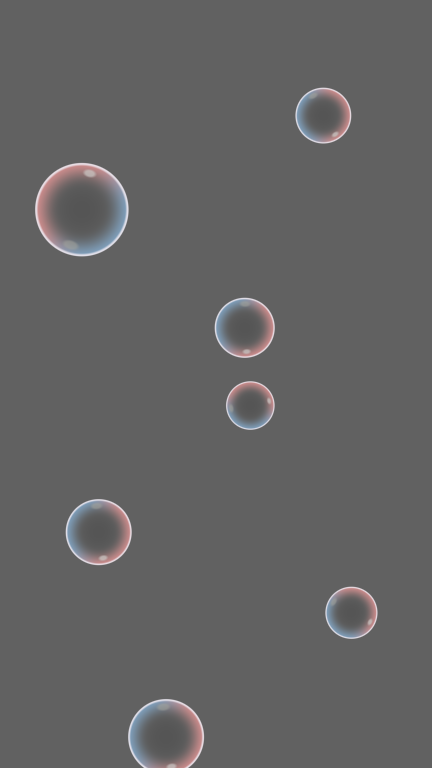
Write a Shadertoy shader that draws this background.

```glsl
// Soap bubbles drifting on a flat grey field. Each bubble is a disc with a
// fresnel-like film running from pink to blue, a thin pale rim and two opposed
// glints; a loop scatters them by a low-discrepancy sequence and a hash.

float hash(float n) {
    n = fract(n * 0.1031);
    n *= n + 33.33;
    n *= n + n;
    return fract(n);
}

// Rotates v clockwise, giving its coordinates in a frame turned by angle.
vec2 toFrame(vec2 v, float angle) {
    float c = cos(angle), s = sin(angle);
    return vec2(c * v.x + s * v.y, c * v.y - s * v.x);
}

// Small ellipse near the rim, stretched along it; size is (radial, tangential).
float glint(vec2 q, float angle, vec2 size, float px) {
    vec2 e = (toFrame(q, angle) - vec2(0.79, 0.0)) / size;
    float soft = 0.2 + px / size.x;
    return 1.0 - smoothstep(1.0 - soft, 1.0 + 0.5 * soft, length(e));
}

// Paints one bubble over the base; q is in bubble radii, px is a pixel in them.
vec3 paintBubble(vec3 base, vec2 q, float px) {
    float d = length(q);
    float inside = 1.0 - smoothstep(1.0 - px, 1.0 + 0.5 * px, d);

    // Clear, slightly darker core
    vec3 color = base - 0.045 * (1.0 - smoothstep(0.15, 0.85, d));

    // Iridescent film, pink towards +x and blue towards -x
    float side = smoothstep(-0.75, 0.5, q.x / max(d, 0.001));
    vec3 film = mix(vec3(0.54, 0.71, 0.86), vec3(0.95, 0.61, 0.61), side);
    color = mix(color, film, 0.8 * pow(smoothstep(0.4, 1.05, d), 1.5));

    // Bright glint and its fainter reflection
    color = mix(color, vec3(0.80, 0.79, 0.78), 0.7 * glint(q, -1.05, vec2(0.085, 0.14), px));
    color = mix(color, vec3(0.66, 0.66, 0.62), 0.5 * glint(q, 2.0, vec2(0.10, 0.18), px));

    // Pale rim
    float rim = smoothstep(0.93 - 0.5 * px, 0.975, d);
    color = mix(color, vec3(0.92, 0.90, 0.93), 0.9 * rim);

    return mix(base, color, inside);
}

void mainImage(out vec4 fragColor, in vec2 fragCoord) {
    vec2 p = fragCoord / iResolution.x;
    float height = iResolution.y / iResolution.x;
    vec3 color = vec3(0.38);

    // Seven bubbles from top to bottom
    for (int k = 0; k < 7; k++) {
        float i = float(k);

        // Shuffled size rank: many small bubbles, few large ones
        float rank = mod(4.0 * i + 2.0, 7.0) / 6.0;
        float radius = 0.0567 + 0.025 * rank + 0.027 * pow(rank, 5.0);

        // Quadratic sequence across, jittered rows down
        float x = 0.17 + 0.65 * fract(0.89 - 0.08 * i + 0.22 * i * i);
        float drop = 0.15 + 0.132 * i + 0.04 * (hash(i + 3.0) - 0.5);
        vec2 center = vec2(x, height * (1.0 - drop));

        float turn = mix(-1.0, 3.0, hash(i + 17.0));
        vec2 q = toFrame((p - center) / radius, turn);
        color = paintBubble(color, q, 1.0 / (iResolution.x * radius));
    }

    fragColor = vec4(color, 1.0);
}
```
